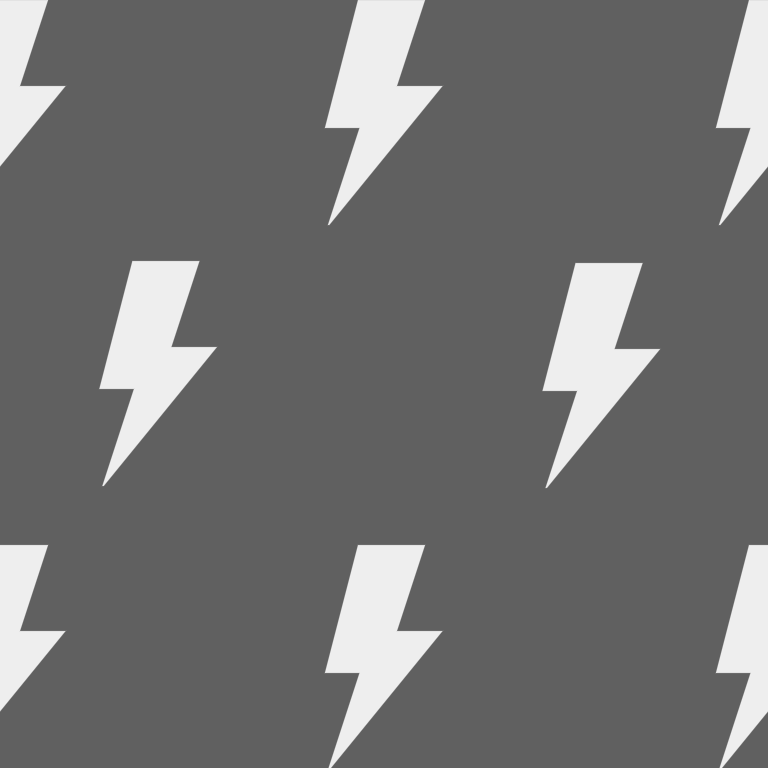
Give the GLSL for this pattern, as a three.js fragment shader.

```glsl
// Pale lightning bolts on flat grey, set in three staggered rows.
// Each bolt is the union of two convex pieces cut by half-planes;
// rows alternate between three and two bolts with slightly uneven spacing.

varying vec2 vUv;

const vec3 GROUND = vec3(0.378);
const vec3 BOLT = vec3(0.933);

// Layout in design units, measured from the upper left, y downward.
const vec2 CANVAS = vec2(766.0, 768.0);
const float SOFTNESS = 0.75;      // half width of the smoothed edge
const float ROW_PITCH = 272.5;
const float FULL_START = 357.0;   // middle bolt of a three-bolt row
const float FULL_PITCH = 383.0;
const float FULL_DRIFT = 7.0;     // gap widens toward the right
const float GAP_START = 353.0;    // centre of a two-bolt row
const float GAP_PITCH = 442.0;
const float GAP_LIFT = 10.5;      // two-bolt row sits a little high
const float GAP_TILT = 2.0;       // and sinks toward the right

// Bolt proportions, relative to its upper left corner.
const float SHOULDER = 86.0;
const float HEEL = 128.0;
const float TIP = 225.0;

// Signed distance to the line a-b, positive on the outer side.
float halfPlane(vec2 p, vec2 a, vec2 b) {
  vec2 e = b - a;
  return dot(p - a, normalize(vec2(e.y, -e.x)));
}

float boltDistance(vec2 p) {
  // Upper slanted block
  float block = max(-p.y, p.y - HEEL);
  block = max(block, halfPlane(p, vec2(-33.0, HEEL), vec2(0.0)));
  block = max(block, halfPlane(p, vec2(67.0, 0.0), vec2(39.0, SHOULDER)));

  // Lower spike
  float spike = max(SHOULDER - p.y, p.y - TIP);
  spike = max(spike, halfPlane(p, vec2(84.5, SHOULDER), vec2(-28.5, TIP)));
  spike = max(spike, halfPlane(p, vec2(-30.0, TIP), vec2(1.5, HEEL)));

  return min(block, spike);
}

// Upper left corner of a bolt; two-bolt rows use half-step columns.
vec2 boltCorner(float row, float column) {
  float y = row * ROW_PITCH;
  if (mod(row, 2.0) < 0.5) {
    float x = FULL_START + FULL_PITCH * column + FULL_DRIFT * column * column;
    return vec2(x, y);
  }
  float c = column + 0.5;
  return vec2(GAP_START + GAP_PITCH * c, y - GAP_LIFT + GAP_TILT * c);
}

void main() {
  vec2 p = vec2(vUv.x, 1.0 - vUv.y) * CANVAS;

  // Nearest bolt over all rows and columns
  float d = 1e4;
  for (int r = 0; r < 3; r++) {
    for (int c = -1; c <= 1; c++) {
      d = min(d, boltDistance(p - boltCorner(float(r), float(c))));
    }
  }

  float ink = 1.0 - smoothstep(-SOFTNESS, SOFTNESS, d);
  gl_FragColor = vec4(mix(GROUND, BOLT, ink), 1.0);
}
```
